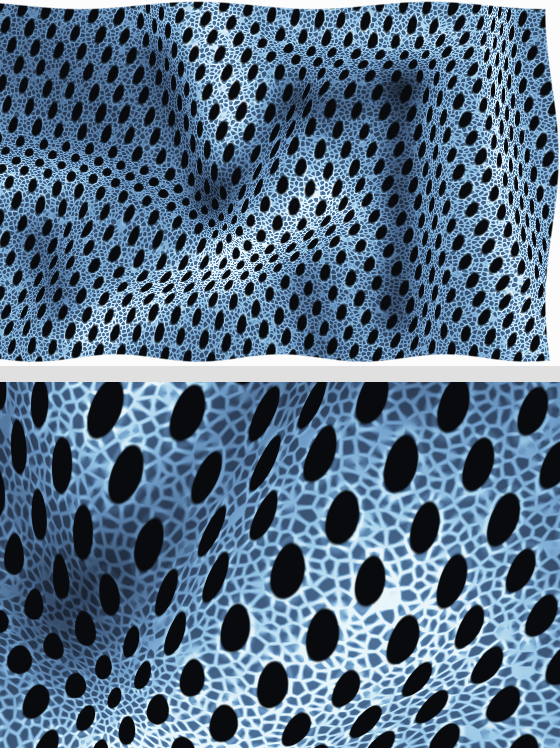
Top, the full canvas; bottom, a detail of the centre.
Write a WebGL 1 fragment shader that draws this texture.

```glsl
precision highp float;
// Draped blue mesh fabric: staggered oval holes in a porous knit, squeezed and shaded by folds.
uniform vec2 u_resolution;

const vec3 HOLE = vec3(0.03, 0.04, 0.05);
const vec3 NAVY = vec3(0.17, 0.24, 0.34);
const vec3 DENIM = vec3(0.29, 0.42, 0.57);
const vec3 SKY = vec3(0.43, 0.61, 0.78);
const vec3 PALE = vec3(0.62, 0.80, 0.91);
const vec3 FROST = vec3(0.91, 0.96, 0.98);
const vec2 PITCH = vec2(0.055, 0.053);
const float GRAIN_ANGLE = 0.33;
const float HOLE_LEAN = 0.5;

vec2 hash2(vec2 p) {
  return fract(sin(vec2(dot(p, vec2(127.1, 311.7)), dot(p, vec2(269.5, 183.3)))) * 4375.85);
}

// Cellular noise: gap between the two nearest points, zero along cell walls
float cellGap(vec2 p) {
  vec2 cell = floor(p), f = fract(p);
  float near = 9.0, second = 9.0;
  for (int j = -1; j <= 1; j++) {
    for (int i = -1; i <= 1; i++) {
      vec2 o = vec2(float(i), float(j));
      float d = length(o + hash2(cell + o) - f);
      second = min(second, max(near, d));
      near = min(near, d);
    }
  }
  return second - near;
}

// Shift that squeezes the cloth across a bent crease, fading past its ends
vec2 foldShift(vec2 p, vec2 centre, vec2 halfAxis, float bend, float width, float squeeze) {
  vec2 dir = normalize(halfAxis), normal = vec2(-dir.y, dir.x);
  float along = dot(p - centre, dir);
  float across = dot(p - centre, normal) - bend * along * along;
  float past = max(abs(along) - length(halfAxis), 0.0);
  return normal * squeeze * across / (1.0 + (across * across + past * past) / (width * width));
}

// Soft streak of light from a to b
float streak(vec2 p, vec2 a, vec2 b, float radius) {
  vec2 ab = b - a;
  vec2 off = p - a - ab * clamp(dot(p - a, ab) / dot(ab, ab), 0.0, 1.0);
  return exp(-dot(off, off) / (radius * radius));
}

vec2 drape(vec2 p) {
  vec2 s = foldShift(p, vec2(0.48, 0.76), vec2(0.08, -0.25), 0.0, 0.065, 1.0);
  s += foldShift(p, vec2(0.30, 0.53), vec2(0.32, -0.09), -0.5, 0.080, 1.1);
  s += foldShift(p, vec2(0.73, 0.56), vec2(0.11, 0.18), 0.0, 0.050, 0.9);
  s += foldShift(p, vec2(0.96, 0.83), vec2(0.20, -0.01), 0.6, 0.060, 0.9);
  s += foldShift(p, vec2(0.66, 0.26), vec2(0.24, 0.08), 0.5, 0.070, 1.0);
  s += foldShift(p, vec2(1.18, 0.45), vec2(-0.01, -0.30), 0.0, 0.070, 0.9);
  s += foldShift(p, vec2(1.39, 0.62), vec2(0.06, -0.36), 0.3, 0.075, 1.6);
  s += foldShift(p, vec2(0.13, 0.24), vec2(0.06, 0.10), 0.0, 0.060, 0.6);
  return p + s;
}

float foldLight(vec2 p) {
  float light = 0.58 + 0.03 * sin(9.0 * p.x + 4.0 * p.y);
  // Lit ridges
  light += 0.23 * streak(p, vec2(0.58, 0.93), vec2(0.65, 0.65), 0.11);
  light += 0.25 * streak(p, vec2(0.25, 0.10), vec2(0.60, 0.28), 0.08);
  light += 0.23 * streak(p, vec2(0.66, 0.29), vec2(0.86, 0.44), 0.08);
  light += 0.13 * streak(p, vec2(0.90, 0.50), vec2(1.02, 0.35), 0.09);
  light += 0.15 * streak(p, vec2(0.02, 0.52), vec2(0.26, 0.52), 0.06);
  light += 0.22 * streak(p, vec2(1.35, 0.98), vec2(1.37, 0.55), 0.05);
  light += 0.18 * streak(p, vec2(1.38, 0.45), vec2(1.44, 0.08), 0.09);
  light += 0.12 * streak(p, vec2(0.80, 0.92), vec2(1.22, 0.90), 0.07);
  // Shaded valleys
  light -= 0.18 * streak(p, vec2(0.05, 0.82), vec2(0.32, 0.72), 0.22);
  light -= 0.20 * streak(p, vec2(0.43, 0.85), vec2(0.55, 0.50), 0.06);
  light -= 0.30 * streak(p, vec2(0.58, 0.44), vec2(0.80, 0.73), 0.06);
  light -= 0.20 * streak(p, vec2(0.90, 0.70), vec2(1.12, 0.78), 0.07);
  light -= 0.29 * streak(p, vec2(1.10, 0.75), vec2(1.08, 0.14), 0.055);
  light -= 0.22 * streak(p, vec2(0.10, 0.34), vec2(0.17, 0.17), 0.07);
  light -= 0.20 * streak(p, vec2(0.84, 0.22), vec2(0.88, 0.05), 0.07);
  return light;
}

vec3 blueRamp(float tone) {
  float t = clamp(tone, 0.0, 1.0) * 5.0;
  vec3 c = mix(HOLE, NAVY, min(t, 1.0));
  c = mix(c, DENIM, clamp(t - 1.0, 0.0, 1.0));
  c = mix(c, SKY, clamp(t - 2.0, 0.0, 1.0));
  c = mix(c, PALE, clamp(t - 3.0, 0.0, 1.0));
  return mix(c, FROST, clamp(t - 4.0, 0.0, 1.0));
}

// Distance to the leaning oval hole of the staggered lattice cell around p
float holeDistance(vec2 p) {
  vec2 g = p / PITCH;
  g.y += 0.5 * mod(floor(g.x), 2.0);
  vec2 vary = hash2(floor(g)) - 0.5;
  vec2 q = (fract(g) - 0.5 - 0.08 * vary) * PITCH;
  q.x -= HOLE_LEAN * q.y;
  q.x *= 1.0 + 6.0 * q.y;
  vec2 radius = vec2(0.0128, 0.0187) * (1.0 + 0.16 * vary.x);
  return (length(q / radius) - 1.0) * radius.x;
}

void main() {
  vec2 p = gl_FragCoord.xy / u_resolution.y;
  float pixel = 1.0 / u_resolution.y;
  float c = cos(GRAIN_ANGLE), s = sin(GRAIN_ANGLE);
  vec2 cloth = mat2(c, -s, s, c) * drape(p);

  // Knit threads, bright hole rims and dark holes
  float thread = 1.0 - smoothstep(0.06, 0.50, cellGap(cloth * 90.0));
  float hole = holeDistance(cloth);
  float rim = exp(-pow((hole - 0.0025) / 0.0022, 2.0));
  float tone = foldLight(p) * (0.48 + 0.72 * thread + 0.22 * rim);
  vec3 color = mix(HOLE, blueRamp(tone), smoothstep(-pixel, 1.3 * pixel, hole));

  // Wavy cut edges on a white ground
  float top = 0.985 + 0.010 * sin(9.9 * (p.x - 0.38)) - p.y;
  float bottom = p.y - 0.022 + 0.010 * sin(14.0 * (p.x - 0.43));
  float right = 1.508 + 0.018 * cos(7.9 * (p.y - 0.57)) - p.x;
  float inside = min(min(top, bottom), right);
  color = mix(vec3(0.99), color, smoothstep(-pixel, pixel, inside));
  gl_FragColor = vec4(color, 1.0);
}
```
